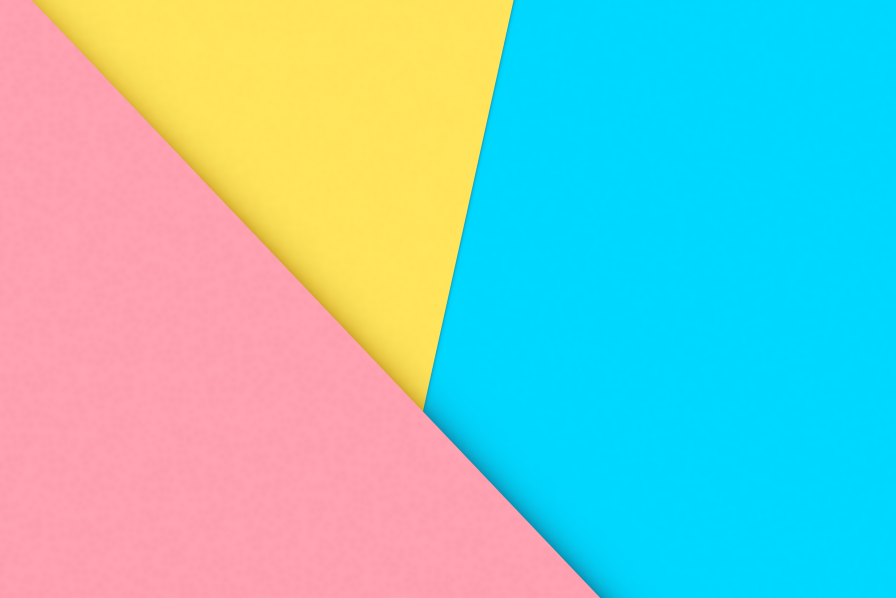
A WebGL 1 fragment shader for this background:

```glsl
precision highp float;
// Three overlapping sheets of coloured paper: pink over yellow over blue.
// Each sheet is a half plane from a signed line distance; soft shadows fall
// off exponentially from its edge, and cellular noise gives a faint grain.

uniform vec2 u_resolution;

const float ASPECT = 1.5;

const vec3 PINK = vec3(1.0, 0.63, 0.69);
const vec3 YELLOW = vec3(1.0, 0.895, 0.36);
const vec3 BLUE = vec3(0.0, 0.845, 1.0);
const vec3 YELLOW_SHADE = vec3(0.78, 0.62, 0.12);
const vec3 BLUE_SHADE = vec3(0.05, 0.52, 0.64);

// Edge end points; the canvas is ASPECT wide and 1 high
const vec2 PINK_TOP = vec2(0.053, 1.0);
const vec2 PINK_BOTTOM = vec2(1.005, 0.0);
const vec2 YELLOW_TOP = vec2(0.860, 1.0);
const vec2 YELLOW_BOTTOM = vec2(0.709, 0.316);

const float SHADOW_WIDTH = 0.019;
const float SHADOW_STRENGTH = 0.85;
const float CREASE_WIDTH = 0.0022;
const float CREASE_STRENGTH = 0.8;
const float GRAIN_SCALE = 65.0;
const float GRAIN_AMOUNT = 0.022;

// Distance to the line a-b, positive on the right-hand side of the canvas
float lineDistance(vec2 p, vec2 a, vec2 b) {
  vec2 d = b - a;
  return dot(p - a, normalize(vec2(-d.y, d.x)));
}

vec2 hash2(vec2 cell) {
  vec2 q = vec2(dot(cell, vec2(127.1, 311.7)), dot(cell, vec2(269.5, 183.3)));
  return fract(sin(q) * 43758.5);
}

// Distance to the nearest scattered point
float cellular(vec2 p) {
  vec2 cell = floor(p);
  float nearest = 2.0;
  for (int y = -1; y <= 1; y++) {
    for (int x = -1; x <= 1; x++) {
      vec2 c = cell + vec2(float(x), float(y));
      nearest = min(nearest, length(c + hash2(c) - p));
    }
  }
  return nearest;
}

void main() {
  vec2 p = gl_FragCoord.xy / u_resolution * vec2(ASPECT, 1.0);
  float pixel = 1.0 / u_resolution.y;

  float pinkEdge = lineDistance(p, PINK_TOP, PINK_BOTTOM);
  float yellowEdge = lineDistance(p, YELLOW_TOP, YELLOW_BOTTOM);
  float onBlue = smoothstep(-0.7 * pixel, 0.7 * pixel, yellowEdge);
  float onPink = 1.0 - smoothstep(-0.7 * pixel, 0.7 * pixel, pinkEdge);

  // Thin crease beside the yellow sheet
  float crease = CREASE_STRENGTH * exp(-max(yellowEdge, 0.0) / CREASE_WIDTH);
  vec3 blue = mix(BLUE, BLUE_SHADE, crease);

  // Wide shadow under the pink sheet, weaker toward the top corner
  float lift = mix(1.0, 0.7, smoothstep(0.55, 1.0, p.y));
  float shadow = SHADOW_STRENGTH * lift * exp(-max(pinkEdge, 0.0) / SHADOW_WIDTH);
  vec3 yellow = mix(YELLOW, YELLOW_SHADE, shadow);
  blue = mix(blue, BLUE_SHADE, shadow);

  vec3 color = mix(mix(yellow, blue, onBlue), PINK, onPink);

  // Paper grain, strongest on the pink sheet
  float grain = cellular(p * GRAIN_SCALE) + 0.5 * cellular(p * GRAIN_SCALE * 0.3);
  float grainWeight = mix(mix(0.5, 0.2, onBlue), 1.0, onPink);
  color += (grain - 0.7) * GRAIN_AMOUNT * grainWeight;

  gl_FragColor = vec4(clamp(color, 0.0, 1.0), 1.0);
}
```
